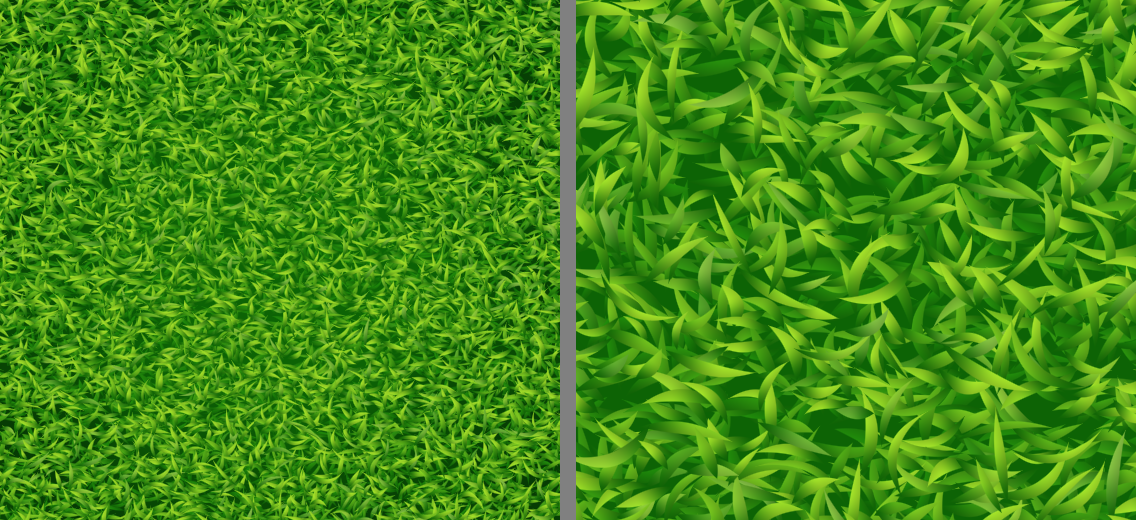
Left: the whole. Right: its middle third, enlarged.
This texture is drawn by a Shadertoy shader. Its source:

```glsl
const int LAYERS = 14;
const float CELL = 0.042;

const vec3 SOIL_EDGE = vec3(0.025, 0.23, 0.015);
const vec3 SOIL_CENTER = vec3(0.05, 0.39, 0.02);
const vec3 BLADE_ROOT = vec3(0.06, 0.39, 0.02);
const vec3 BLADE_SHADE = vec3(0.12, 0.51, 0.04);
const vec3 BLADE_LIME = vec3(0.60, 0.83, 0.15);
const vec3 BLADE_PALE = vec3(0.48, 0.70, 0.25);

// Integer hash: three random values in 0..1 for a cell
vec3 hash3(ivec3 cell) {
    uvec3 v = uvec3(cell) * 1664525u + 1013904223u;
    v.x += v.y * v.z;
    v.y += v.z * v.x;
    v.z += v.x * v.y;
    v ^= v >> 16u;
    v.x += v.y * v.z;
    v.y += v.z * v.x;
    v.z += v.x * v.y;
    return vec3(v >> 8u) / 16777216.0;
}

float valueNoise(vec2 p) {
    ivec2 i = ivec2(floor(p));
    vec2 f = fract(p);
    f = f * f * (3.0 - 2.0 * f);
    float a = hash3(ivec3(i, 91)).x;
    float b = hash3(ivec3(i + ivec2(1, 0), 91)).x;
    float c = hash3(ivec3(i + ivec2(0, 1), 91)).x;
    float d = hash3(ivec3(i + ivec2(1, 1), 91)).x;
    return mix(mix(a, b, f.x), mix(c, d, f.x), f.y);
}

// Blade space: x runs from root (-1) to tip (1), y is distance from the spine
vec2 bladeSpace(vec2 p, float angle, float halfLength, float bend) {
    vec2 axis = vec2(cos(angle), sin(angle));
    vec2 q = vec2(dot(p, axis), dot(p, vec2(-axis.y, axis.x)));
    float x = q.x / halfLength;
    float slope = 2.0 * bend * x;
    float spine = bend * halfLength * (x * x - 0.4);
    return vec2(x, (q.y - spine) / sqrt(1.0 + slope * slope));
}

// Crescent coverage, pointed at both ends
float bladeMask(vec2 b, float halfWidth, float pixel) {
    float profile = halfWidth * (1.0 - b.x * b.x) * (1.0 - 0.2 * b.x);
    return clamp(0.5 + (profile - abs(b.y)) / pixel, 0.0, 1.0)
         * step(abs(b.x), 1.1);
}

vec3 bladeColor(vec2 b, float halfWidth, float light, float pale) {
    vec3 lit = mix(BLADE_LIME, BLADE_PALE, pale);
    vec3 tip = mix(BLADE_SHADE, lit, light);
    vec3 color = mix(BLADE_ROOT, tip, smoothstep(-1.0, 0.35, b.x));
    return color * (1.0 + 0.10 * clamp(b.y / halfWidth, -1.0, 1.0));
}

// One layer of scattered blades painted over the colour below
vec3 paintLayer(vec3 color, vec2 p, int layer, float pixel) {
    float depth = float(layer) / float(LAYERS - 1);
    vec2 grid = p / CELL + 7.0 * hash3(ivec3(layer, 5, 77)).xy;
    ivec2 home = ivec2(floor(grid));
    for (int y = -1; y <= 1; y++)
    for (int x = -1; x <= 1; x++) {
        ivec2 cell = home + ivec2(x, y);
        vec3 place = hash3(ivec3(cell, layer));
        vec3 shape = hash3(ivec3(cell, layer + 200));
        vec3 tint = hash3(ivec3(cell, layer + 400));

        vec2 offset = (grid - vec2(cell) - place.xy) * CELL;
        float angle = 1.57 + (place.z - 0.5) * 4.2;
        float halfLength = mix(0.012, 0.032, shape.x);
        float halfWidth = mix(0.0025, 0.0045, shape.y);
        float bend = (shape.z - 0.5) * 0.95;

        vec2 b = bladeSpace(offset, angle, halfLength, bend);
        float light = clamp(depth * 1.15 - 0.1 + (tint.x - 0.5) * 0.7, 0.0, 1.0);
        float pale = step(0.72, tint.y) * tint.z;
        vec3 blade = bladeColor(b, halfWidth, light, pale);
        color = mix(color, blade, bladeMask(b, halfWidth, pixel));
    }
    return color;
}

void mainImage(out vec4 fragColor, in vec2 fragCoord) {
    float pixel = 1.0 / iResolution.y;
    vec2 p = fragCoord * pixel;
    vec2 center = 0.5 * iResolution.xy * pixel;

    // Soil glows softly in the middle and darkens in patches outwards
    float glow = 1.0 - smoothstep(0.1, 0.62, length(p - center));
    float patches = valueNoise(p * 7.0);
    vec3 color = mix(SOIL_EDGE, SOIL_CENTER, clamp(glow + 0.4 * patches - 0.1, 0.0, 1.0));

    // Grass from the shaded bottom to the bright top
    for (int layer = 0; layer < LAYERS; layer++)
        color = paintLayer(color, p, layer, 1.3 * pixel);

    fragColor = vec4(color, 1.0);
}
```
